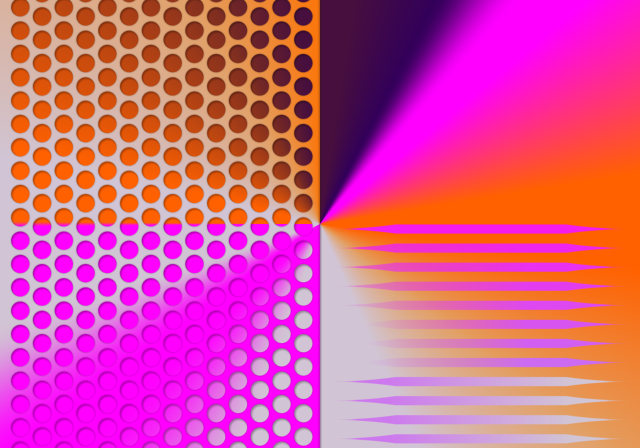
Give the GLSL for this background, as a Shadertoy shader.

```glsl
// Conic colour sweeps in four quadrants: a perforated sheet on the left, tapered bars on the right.

const vec3 PLUM    = vec3(0.28, 0.06, 0.24);
const vec3 INDIGO  = vec3(0.20, 0.00, 0.35);
const vec3 MAGENTA = vec3(1.00, 0.00, 1.00);
const vec3 ORANGE  = vec3(1.00, 0.38, 0.00);
const vec3 SAND    = vec3(0.89, 0.62, 0.38);
const vec3 MIST    = vec3(0.82, 0.77, 0.83);
const vec3 VIOLET  = vec3(0.80, 0.42, 0.95);

// Linear 0..1 progress of x from a to b (either order)
float ramp(float a, float b, float x) {
    return clamp((x - a) / (b - a), 0.0, 1.0);
}

// Right side sweep; elevation in degrees, +90 is up
vec3 rightSweep(float elevation) {
    vec3 c = mix(MIST, SAND, ramp(-66.0, -37.0, elevation));
    c = mix(c, ORANGE, ramp(-38.0, -8.0, elevation));
    c = mix(c, MAGENTA, ramp(9.0, 40.0, elevation));
    c = mix(c, INDIGO, smoothstep(48.0, 63.0, elevation));
    return mix(c, PLUM, ramp(63.0, 82.0, elevation));
}

// Face of the perforated sheet
vec3 sheetSweep(float elevation) {
    vec3 c = mix(MIST, SAND, ramp(12.0, 62.0, elevation));
    c = mix(c, vec3(0.98, 0.47, 0.06), ramp(60.0, 88.0, elevation));
    return mix(c, MAGENTA, smoothstep(-17.0, -37.0, elevation));
}

// Colours seen through the perforations
vec3 holeSweep(float elevation, float blur) {
    vec3 warm = mix(ORANGE, vec3(0.48, 0.17, 0.13), ramp(14.0, 66.0, elevation));
    warm = mix(warm, PLUM, ramp(64.0, 84.0, elevation));
    vec3 cool = mix(MAGENTA, MIST, smoothstep(-42.0, -74.0, elevation));
    return mix(cool, warm, smoothstep(-blur, blur, elevation));
}

// Offset from the nearest hole centre in a staggered grid
vec2 holeOffset(vec2 p, vec2 pitch, vec2 first, float stagger) {
    float column = clamp(floor((first.x - p.x) / pitch.x + 0.5), 0.0, 13.0);
    vec2 d = p - first + vec2(column * pitch.x, 0.0);
    d.y -= mod(column, 2.0) * stagger;
    d.y -= pitch.y * floor(d.y / pitch.y + 0.5);
    return d;
}

vec3 perforatedSheet(vec2 p, float elevation, float px) {
    const float RADIUS = 0.0205;
    vec2 d = holeOffset(p, vec2(0.0486, 0.0521), vec2(-0.0372, -0.0056), 0.0205);
    float dist = length(d) - RADIUS;

    // Inner shadow falls from the upper left rim
    float lit = length(d - vec2(0.0022, -0.0028)) - RADIUS;
    float shade = 0.30 * smoothstep(-0.005, 0.003, lit);
    vec3 hole = holeSweep(elevation, 0.6) * (1.0 - shade);

    vec3 face = sheetSweep(elevation);
    face *= 1.0 - 0.10 * (1.0 - smoothstep(0.0, 0.004, dist));
    return mix(hole, face, smoothstep(-px, px, dist));
}

// Half thickness of a bar: flat middle, thin curved tips
float barProfile(float x) {
    float beyond = max(max(0.169 - x, x - 0.550), 0.0);
    return 0.0102 * pow(max(1.0 - beyond / 0.158, 0.0), 2.2);
}

vec3 addBars(vec3 back, vec2 p, float px) {
    const float FIRST = 0.0112;
    const float PITCH = 0.04257;
    float row = clamp(floor((-p.y - FIRST) / PITCH + 0.5), 0.0, 11.0);
    float dy = abs(p.y + FIRST + row * PITCH);
    float thickness = barProfile(p.x);
    float cover = smoothstep(px, -px, dy - thickness) * ramp(0.0, px, thickness);

    // Upper rows fade in from the left, lower rows fade out to the right
    vec3 tint = mix(vec3(0.96, 0.10, 0.93), VIOLET, ramp(0.0, 7.0, row));
    float fadeIn = mix(1.0, ramp(0.10, 0.46, p.x), ramp(0.0, 5.0, row));
    vec3 upper = mix(back, tint, fadeIn);
    vec3 lower = mix(mix(VIOLET, MIST, 0.15), MIST, ramp(0.15, 0.56, p.x));
    return mix(back, row < 7.5 ? upper : lower, cover);
}

void mainImage(out vec4 fragColor, in vec2 fragCoord) {
    // Origin at the canvas centre, one unit per canvas height
    vec2 p = (fragCoord - 0.5 * iResolution.xy) / iResolution.y;
    float px = 0.8 / iResolution.y;
    float elevation = degrees(atan(p.y, max(abs(p.x), 1e-5)));

    vec3 left = perforatedSheet(p, elevation, px);
    vec3 right = addBars(rightSweep(elevation), p, px);

    // Sheet edge: soft shadow cast on both sides of the seam
    left *= 1.0 - 0.18 * smoothstep(-0.007, 0.0, p.x);
    right *= 1.0 - 0.25 * smoothstep(0.006, 0.0, p.x);

    fragColor = vec4(mix(left, right, smoothstep(-px, px, p.x)), 1.0);
}
```
